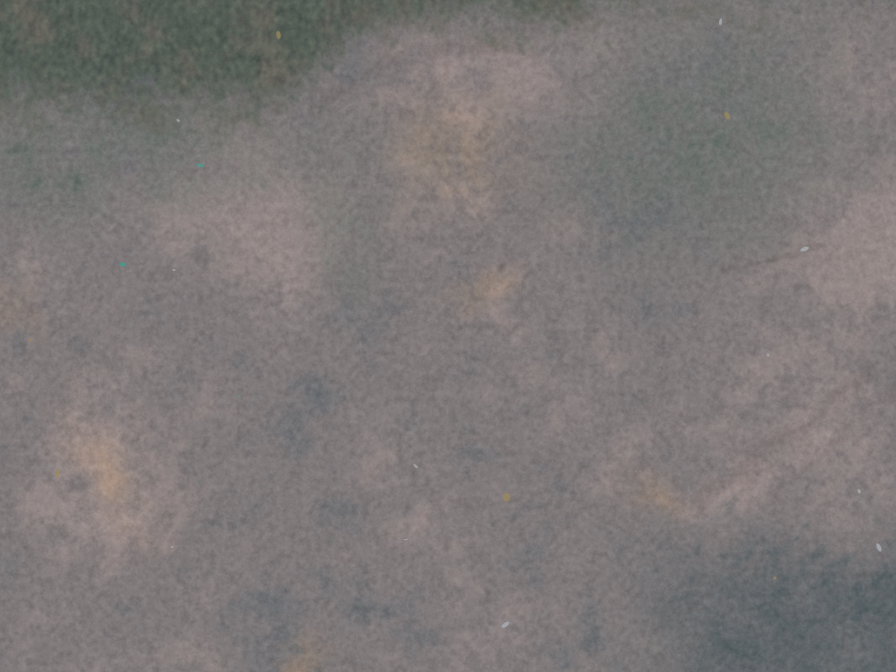
Write a WebGL 1 fragment shader that draws this texture.

```glsl
precision highp float;
// Bare, worn earth seen from above, with grass creeping in at the margins.
// Layered gradient noise colours the soil; soft blobs place the worn patches,
// faint lines draw the wheel ruts and a sparse jittered grid scatters litter.
uniform vec2 u_resolution;

vec2 hash2(vec2 cell) {
  vec3 q = fract(cell.xyx * vec3(0.1031, 0.1030, 0.0973));
  q += dot(q, q.yzx + 33.33);
  return fract((q.xx + q.yz) * q.zy);
}

float gradientNoise(vec2 p) {
  vec2 i = floor(p), f = fract(p);
  vec2 u = f * f * f * (f * (f * 6.0 - 15.0) + 10.0);
  float a = dot(hash2(i) * 2.0 - 1.0, f);
  float b = dot(hash2(i + vec2(1, 0)) * 2.0 - 1.0, f - vec2(1, 0));
  float c = dot(hash2(i + vec2(0, 1)) * 2.0 - 1.0, f - vec2(0, 1));
  float d = dot(hash2(i + 1.0) * 2.0 - 1.0, f - 1.0);
  return 1.4 * mix(mix(a, b, u.x), mix(c, d, u.x), u.y);
}

float fbm(vec2 p) {
  float sum = 0.0, gain = 0.6;
  for (int i = 0; i < 5; i++) {
    sum += gain * gradientNoise(p);
    p = mat2(1.6, 1.2, -1.2, 1.6) * p + 17.3;
    gain *= 0.6;
  }
  return sum;
}

// Soft elliptical patch, turned by an angle
float patchAt(vec2 p, vec2 centre, vec2 radius, float angle) {
  vec2 d = p - centre;
  float c = cos(angle), s = sin(angle);
  d = vec2(c * d.x + s * d.y, c * d.y - s * d.x) / radius;
  return exp(-dot(d, d));
}

// Soft line from a to b
float rut(vec2 p, vec2 a, vec2 b, float width) {
  vec2 ab = b - a;
  float t = clamp(dot(p - a, ab) / dot(ab, ab), 0.0, 1.0);
  float d = length(p - a - ab * t) / width;
  return exp(-d * d);
}

// Sparse scraps and pebbles: rgb is colour, a is coverage
vec4 litter(vec2 p) {
  vec2 grid = p * 9.0, cell = floor(grid);
  vec2 place = hash2(cell + 5.0), kind = hash2(cell + 71.0);
  vec2 d = (grid - cell - 0.2 - 0.6 * place) / 9.0;
  float turn = kind.y * 6.28;
  d = mat2(cos(turn), -sin(turn), sin(turn), cos(turn)) * d;
  float size = mix(0.002, 0.007, place.x * place.x);
  float dist = length(d * vec2(1.0, 1.0 + 1.5 * place.y)) - size;
  float soft = 1.2 / u_resolution.y;
  float cover = (1.0 - smoothstep(-soft, soft, dist)) * step(0.8, kind.x);
  vec3 colour = mix(vec3(0.66, 0.68, 0.70), vec3(0.60, 0.53, 0.36), step(0.6, kind.y));
  colour = mix(colour, vec3(0.25, 0.62, 0.55), step(0.85, kind.y));
  return vec4(colour, cover * 0.8);
}

void main() {
  vec2 p = gl_FragCoord.xy / u_resolution.y;
  p.x += 0.5 * (1.3333 - u_resolution.x / u_resolution.y);
  vec2 warp = 0.06 * vec2(fbm(p * 6.0), fbm(p * 6.0 + 31.0));
  vec2 q = p + warp;
  float broad = fbm(p * 3.5 + 9.0);
  float mottle = fbm(p * 14.0 + 40.0);
  float crumbs = fbm(p * 38.0 + 3.0);
  float grain = fbm(p * 100.0);

  // Soil: pale worn patches, grey hollows and slanting scuffs below
  float pale = patchAt(q, vec2(0.37, 0.67), vec2(0.14, 0.08), -0.3)
    + patchAt(q, vec2(1.32, 0.62), vec2(0.18, 0.09), 0.3)
    + 0.7 * patchAt(q, vec2(0.76, 0.87), vec2(0.20, 0.06), -0.3)
    + 0.6 * patchAt(q, vec2(1.18, 0.30), vec2(0.17, 0.09), 0.6)
    + 0.5 * patchAt(q, vec2(0.25, 0.27), vec2(0.25, 0.10), 0.0)
    + 0.5 * patchAt(q, vec2(1.28, 0.92), vec2(0.12, 0.08), 0.0);
  vec2 along = mat2(0.9, -0.42, 0.42, 0.9) * q;
  float scuff = gradientNoise(along * vec2(6.0, 25.0)) * (1.0 - smoothstep(0.2, 0.45, p.y));
  float tone = 0.02 + 0.6 * broad + 0.5 * mottle + 0.2 * crumbs + 0.5 * pale + 0.25 * scuff;
  vec3 col = mix(vec3(0.50, 0.475, 0.478), vec3(0.585, 0.535, 0.53), smoothstep(0.0, 0.6, tone));
  col = mix(col, vec3(0.425, 0.435, 0.45), smoothstep(0.0, 0.5, -tone));

  // Sandy orange stains
  float sand = patchAt(q, vec2(0.68, 0.77), vec2(0.10, 0.07), -0.6)
    + patchAt(q, vec2(0.17, 0.29), vec2(0.10, 0.035), -1.0)
    + 0.8 * patchAt(q, vec2(0.97, 0.25), vec2(0.04, 0.03), -0.5)
    + 0.8 * patchAt(q, vec2(0.72, 0.56), vec2(0.04, 0.02), 0.4)
    + 0.9 * patchAt(q, vec2(0.45, 0.02), vec2(0.04, 0.03), 0.0)
    + 0.6 * patchAt(q, vec2(0.01, 0.54), vec2(0.05, 0.03), 0.0);
  col += vec3(0.06, 0.025, -0.02) * sand * (0.8 + mottle + 0.5 * crumbs);

  // Thin green growth and the cool, damp lower right corner
  float growth = patchAt(q, vec2(1.06, 0.80), vec2(0.18, 0.15), 0.2)
    + 0.9 * patchAt(q, vec2(0.14, 0.77), vec2(0.27, 0.08), 0.0)
    + 0.5 * patchAt(q, vec2(0.52, 0.66), vec2(0.06, 0.12), 0.0);
  float ragged = mottle + 0.7 * crumbs;
  col = mix(col, vec3(0.405, 0.435, 0.42), clamp(growth * (0.75 + ragged), 0.0, 0.9));
  float damp = smoothstep(-0.05, 0.08, 0.19 - q.y + 0.06 * ragged) * smoothstep(0.88, 1.12, q.x);
  col = mix(col, vec3(0.355, 0.385, 0.40), damp * clamp(0.8 + 0.6 * ragged, 0.0, 1.0));

  // Wheel ruts: a curved one above, straight ones at the right
  float arc = (length((p + 0.2 * warp - vec2(0.70, 0.66)) * vec2(0.9, 1.0)) - 0.27) / 0.012;
  float ruts = exp(-arc * arc) * smoothstep(0.80, 0.87, p.y) * (1.0 - smoothstep(0.7, 0.85, p.x))
    + rut(q, vec2(1.04, 0.24), vec2(1.29, 0.45), 0.010)
    + 0.7 * rut(q, vec2(1.14, 0.24), vec2(1.36, 0.44), 0.009)
    + rut(p + 0.2 * warp, vec2(1.07, 0.595), vec2(1.23, 0.635), 0.005);
  col -= 0.045 * ruts * (0.8 + ragged);

  // Ragged dark clumps gathered in drifts, over fine grit
  float drifts = smoothstep(-0.4, 0.4, 0.1 - broad + mottle);
  float clumps = smoothstep(0.1, 0.6, crumbs + 0.3 * grain);
  col -= vec3(0.075, 0.06, 0.06) * clumps * drifts;
  col += 0.04 * crumbs + 0.075 * grain;

  // Grass bank along the upper left, thinning into the soil
  float edge = 0.84 + 0.13 * smoothstep(0.36, 0.62, p.x) + 0.05 * smoothstep(0.8, 1.0, p.x);
  float grass = smoothstep(-0.05, 0.06, p.y - edge + 0.08 * mottle + 0.06 * crumbs);
  float blades = gradientNoise(p * vec2(110.0, 75.0) + 25.0 * warp) + grain;
  vec3 turf = mix(vec3(0.32, 0.36, 0.325), vec3(0.39, 0.385, 0.355), smoothstep(-0.1, 0.5, mottle));
  turf += vec3(0.09, 0.09, 0.07) * (0.6 * blades + 0.6 * crumbs);
  col = mix(col, turf, grass * 0.94);

  vec4 scrap = litter(p);
  gl_FragColor = vec4(mix(col, scrap.rgb, scrap.a), 1.0);
}
```
